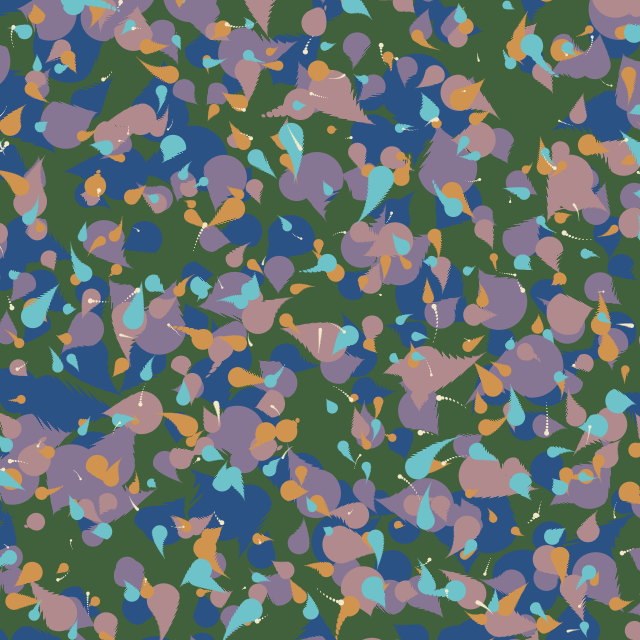
A WebGL 1 fragment shader for this pattern:

```glsl
precision highp float;
// Scattered curled petals with toothed edges and beaded tails, in flat layers on green.

uniform vec2 u_resolution;

vec4 hash4(vec3 p) {
  vec4 q = fract(p.xyzx * vec4(0.1031, 0.1030, 0.0973, 0.1099));
  q += dot(q, q.wzxy + 33.33);
  return fract((q.xxyz + q.yzzw) * q.zywx);
}

// Round head of radius 1 with a tapering tail, toothed mostly on one side.
float petal(vec2 p, float tail, float depth) {
  float t = clamp(p.x / tail, 0.0, 1.0);
  float phase = fract(4.3 * p.x + 2.2 * abs(p.y));
  float tooth = min(1.2 * phase, 6.0 * (1.0 - phase));
  float fringe = depth * (p.y > 0.0 ? 1.0 : 0.4) * smoothstep(0.0, 0.35, t);
  float width = pow(1.0 - pow(t, 1.5), 1.3) * (1.0 - fringe * tooth);
  float body = max(0.75 * (abs(p.y) - width), p.x - tail);
  return p.x < 0.0 ? length(p) - 1.0 : body;
}

// Round head followed by a row of shrinking beads.
float beads(vec2 p, float tail, float gap) {
  float x = gap * clamp(floor(p.x / gap + 0.5), 0.0, floor(tail / gap));
  float bead = length(p - vec2(x, 0.0)) - 0.62 * (1.0 - 0.85 * x / tail);
  return min(length(p) - 1.0, bead);
}

// Coverage of one layer: one turned, bent shape for each jittered cell.
float scatter(vec2 uv, float cells, float size, vec2 tailRange,
              float beadShare, float gap, float layer) {
  vec2 home = floor(uv * cells);
  float cover = 0.0;
  for (int j = -1; j <= 1; j++) {
    for (int i = -1; i <= 1; i++) {
      vec2 cell = home + vec2(float(i), float(j));
      vec4 place = hash4(vec3(cell + 17.0, layer));
      vec4 form = hash4(vec3(cell + 71.0, layer + 9.0));

      float radius = size * mix(0.35, 1.0, place.z * place.z);
      float tail = mix(tailRange.x, tailRange.y, form.x);
      float angle = 6.2832 * place.w;
      float c = cos(angle), s = sin(angle);
      vec2 p = mat2(c, -s, s, c) * (uv - (cell + place.xy) / cells) / radius;
      p.x += 0.42 * tail;

      // Curl the tail, and correct the distance for the shear.
      float bend = 1.3 * (form.y - 0.5) / tail;
      float along = clamp(p.x, 0.0, tail);
      p.y += bend * along * along;
      float slope = 2.0 * bend * along;

      float d = form.z < beadShare ? beads(p, tail, gap)
                                   : petal(p, tail, mix(0.12, 0.6, form.w));
      d *= radius * inversesqrt(1.0 + slope * slope);
      cover = max(cover, clamp(0.5 - d * u_resolution.y, 0.0, 1.0));
    }
  }
  return cover;
}

void main() {
  vec2 uv = gl_FragCoord.xy / u_resolution.y;

  vec3 green = vec3(0.25, 0.38, 0.23);
  vec3 blue = vec3(0.17, 0.32, 0.52);
  vec3 mauve = vec3(0.53, 0.46, 0.58);
  vec3 rose = vec3(0.69, 0.54, 0.55);
  vec3 ochre = vec3(0.82, 0.58, 0.31);
  vec3 cyan = vec3(0.43, 0.76, 0.79);
  vec3 cream = vec3(0.95, 0.91, 0.79);

  // Large shapes lie below, small ones on top.
  vec3 color = green;
  color = mix(color, blue, scatter(uv, 10.0, 0.058, vec2(1.2, 2.2), 0.0, 0.5, 1.0));
  color = mix(color, mauve, scatter(uv, 10.0, 0.050, vec2(1.1, 2.2), 0.0, 0.5, 2.0));
  color = mix(color, rose, scatter(uv, 10.0, 0.039, vec2(1.1, 2.6), 0.05, 0.4, 3.0));
  color = mix(color, ochre, scatter(uv, 12.0, 0.0185, vec2(1.2, 4.0), 0.2, 0.45, 4.0));
  color = mix(color, cyan, scatter(uv, 11.0, 0.0205, vec2(1.2, 3.8), 0.1, 0.4, 5.0));
  color = mix(color, cream, scatter(uv, 10.0, 0.0047, vec2(3.0, 14.0), 0.7, 1.25, 6.0));

  gl_FragColor = vec4(color, 1.0);
}
```
